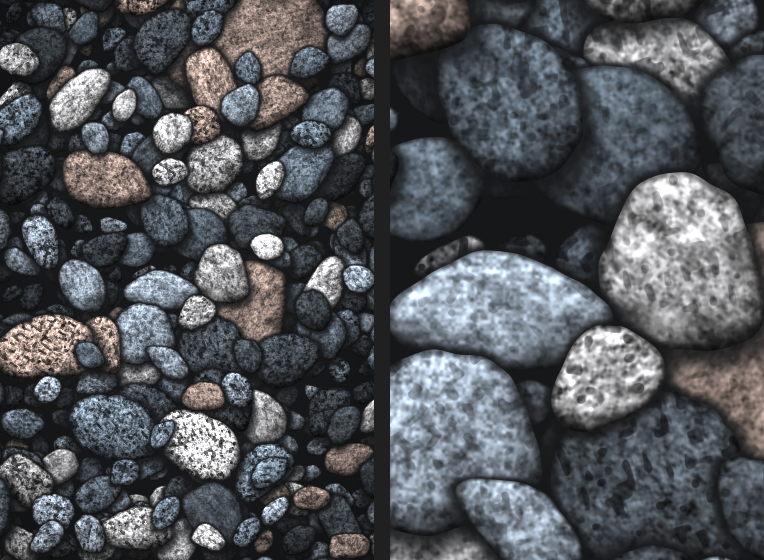
Left: the whole. Right: its middle third, enlarged.
Write a WebGL 2 fragment shader that draws this texture.

```glsl
#version 300 es
precision highp float;
// Heap of rounded, speckled beach stones in slate, pale grey and warm brown.

uniform vec2 u_resolution;
out vec4 outColor;

// Layers from top to bottom: cell size, chance of a stone, brightness, lowest palette pick.
const int LAYER_COUNT = 6;
const vec4 LAYERS[LAYER_COUNT] = vec4[](
    vec4(0.066, 0.24, 1.05, 0.10),
    vec4(0.150, 0.34, 1.05, 0.08),
    vec4(0.108, 0.66, 1.00, 0.00),
    vec4(0.260, 0.30, 0.95, 0.84),
    vec4(0.072, 0.82, 0.92, 0.00),
    vec4(0.045, 1.00, 0.72, 0.00));

const vec3 GAP   = vec3(0.060, 0.064, 0.070);
const vec3 DARK  = vec3(0.27, 0.30, 0.33);
const vec3 SLATE = vec3(0.45, 0.51, 0.57);
const vec3 BLUE  = vec3(0.67, 0.73, 0.80);
const vec3 PALE  = vec3(0.90, 0.90, 0.91);
const vec3 BROWN = vec3(0.70, 0.61, 0.57);

const vec3 LIGHT = vec3(-0.18, 0.55, 0.80);
const float JITTER = 0.5;        // share of the cell
const float SHADOW_REACH = 0.19; // share of the cell
const float SHADOW_DEPTH = 0.88;
const float ROUGHNESS = 0.07;    // unevenness of the outline
const float VIGNETTE = 0.36;

float hash(vec2 p) {
    return fract(sin(dot(p, vec2(127.1, 311.7))) * 43758.5453);
}

float noise(vec2 p) {
    vec2 i = floor(p), f = fract(p);
    f = f * f * (3.0 - 2.0 * f);
    return mix(mix(hash(i), hash(i + vec2(1, 0)), f.x),
               mix(hash(i + vec2(0, 1)), hash(i + vec2(1, 1)), f.x), f.y);
}

vec3 stoneColor(float pick) {
    if (pick < 0.30) return DARK;
    if (pick < 0.54) return SLATE;
    if (pick < 0.74) return BLUE;
    return pick < 0.89 ? PALE : BROWN;
}

// Ellipse worn down by three soft flat cuts; xy = outward gradient, z = 1 on the rim.
vec3 stoneShape(vec2 q, vec2 id) {
    float r2 = max(dot(q, q), 1e-6);
    float r6 = r2 * r2 * r2;
    vec3 sum = vec3(q * r6, r6 * r2);
    for (int k = 0; k < 3; k++) {
        float turn = 2.1 * float(k) + 1.6 * hash(id + float(k) + 5.3);
        float reach = mix(0.74, 1.1, hash(id + float(k) + 9.7));
        vec2 dir = vec2(cos(turn), sin(turn));
        float cut = max(dot(q, dir) / reach, 0.0);
        float cut2 = cut * cut;
        float cut7 = cut2 * cut2 * cut2 * cut;
        sum += cut7 * vec3(dir / reach, cut);
    }
    return vec3(sum.xy, pow(sum.z, 0.125));
}

// Mineral texture: mottling, streaks, crisp grain and dark and bright flecks.
float mineral(vec2 p, float granite) {
    vec2 skew = mat2(0.8, 0.6, -0.6, 0.8) * p;
    float tone = 1.0 + 0.35 * (noise(p * 55.0) - 0.5) + 0.3 * (noise(skew * 115.0) - 0.5);
    tone += 0.35 * (noise(p * vec2(50.0, 260.0)) - 0.5);
    tone += mix(0.45, 0.95, granite) * (noise(skew * 250.0) - 0.5);
    tone += mix(0.45, 0.80, granite) * (noise(p * 470.0 + 9.0) - 0.5);
    float fleck = noise(skew * 170.0 + 31.0);
    tone *= 1.0 - mix(0.2, 0.65, granite) * smoothstep(0.62, 0.78, fleck);
    return max(tone + 0.35 * granite * (1.0 - smoothstep(0.15, 0.3, fleck)), 0.1);
}

vec3 shadeStone(vec2 p, vec2 dir, float d, vec2 id, vec4 layer) {
    vec2 grainPos = p + 3.0 * vec2(hash(id + 2.2), hash(id + 3.8));
    vec2 bump = vec2(noise(grainPos * 48.0), noise(grainPos * 48.0 + 40.0)) - 0.5;
    float inner = min(d, 1.0);
    vec3 normal = normalize(vec3(dir * pow(inner, 3.0) + 0.45 * bump, 1.2 - 0.5 * inner * inner));
    float lit = 0.16 + 0.96 * pow(max(dot(normal, normalize(LIGHT)), 0.0), 1.3);
    float rim = mix(0.5, 1.0, smoothstep(0.0, 0.1, 1.0 - d));
    vec3 base = stoneColor(mix(layer.w, 1.0, hash(id + 4.6))) * mix(0.8, 1.15, hash(id + 6.9));
    return base * lit * rim * layer.z * mineral(grainPos, hash(id + 8.1));
}

void main() {
    vec2 p = gl_FragCoord.xy / u_resolution.y;
    float pixel = 1.0 / u_resolution.y;
    vec3 col = vec3(0.0);
    float open = 1.0; // share of the pixel not yet covered

    for (int i = 0; i < LAYER_COUNT && open > 0.02; i++) {
        vec4 layer = LAYERS[i];
        float cell = layer.x;
        for (int n = 0; n < 9 && open > 0.02; n++) {
            vec2 grid = floor(p / cell) + vec2(n % 3 - 1, n / 3 - 1);
            vec2 id = grid + 31.7 * float(i + 1);
            if (hash(id) > layer.y) continue;

            // Place, turn and stretch the stone
            vec2 center = (grid + 0.5 + JITTER * (vec2(hash(id + 1.1), hash(id + 1.9)) - 0.5)) * cell;
            float major = cell * mix(0.46, 0.68, hash(id + 3.3));
            if (distance(p, center) > major + 1.6 * SHADOW_REACH * cell) continue;
            float angle = 2.7 * (hash(id + 2.7) - 0.5);
            mat2 turn = mat2(cos(angle), -sin(angle), sin(angle), cos(angle));
            vec2 local = turn * (p - center);
            vec2 radii = major * vec2(1.0, mix(0.55, 0.88, hash(id + 4.1)));
            vec3 shape = stoneShape(local / radii, id);
            shape.z += ROUGHNESS * (noise(local / cell * 7.0 + id) - 0.5);
            vec2 dir = normalize(shape.xy / radii + 1e-9) * turn;
            float dist = (shape.z - 1.0) * radii.y;

            // Stone surface
            float cover = 1.0 - smoothstep(-0.7 * pixel, 0.7 * pixel, dist);
            if (cover > 0.0) col += open * cover * shadeStone(local, dir, shape.z, id, layer);
            open *= 1.0 - cover;

            // Contact shadow, longer below the stone
            float reach = SHADOW_REACH * cell * (1.0 - 0.5 * dir.y);
            float shadow = 1.0 - smoothstep(0.0, reach, dist);
            shadow *= shadow * SHADOW_DEPTH;
            col += open * shadow * GAP;
            open *= 1.0 - shadow;
        }
    }
    col += open * GAP;

    // Darker corners and lifted blacks
    vec2 fromCenter = gl_FragCoord.xy / u_resolution - 0.5;
    col *= 1.0 - VIGNETTE * smoothstep(0.3, 0.75, length(fromCenter));
    outColor = vec4(clamp(0.03 + 0.97 * col, 0.0, 1.0), 1.0);
}
```
